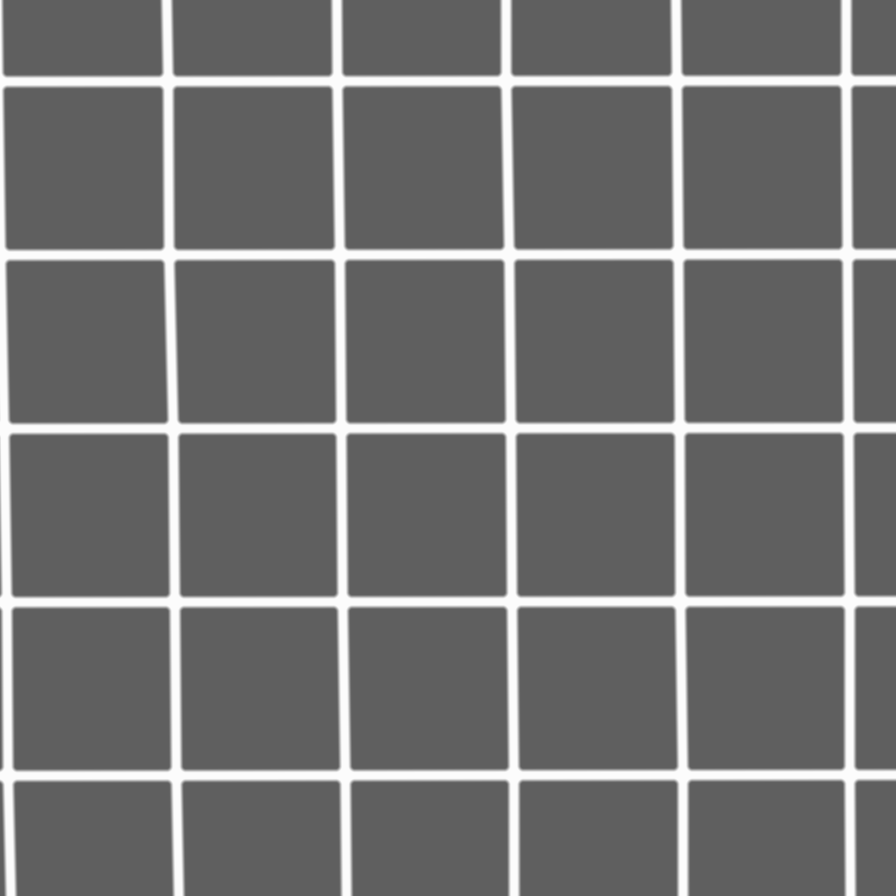
A WebGL 1 fragment shader for this pattern:

```glsl
precision highp float;
// Flat grey tiles with slightly rounded corners, parted by soft white joints.
// Upright joints lean and converge a little, with a small random shift at each
// crossing; every tile is a rounded-box distance inside its four joints.

uniform vec2 u_resolution;

const vec3 TILE_COLOR = vec3(0.373);
const vec3 JOINT_COLOR = vec3(0.99);

const float ROW_START = 0.1341;     // height of the lowest level joint
const float ROW_PITCH = 0.1937;
const float ROW_TILT = 0.001;       // rise of the level joints across the canvas

const float COLUMN_START_LOW = 0.0118;   // first upright joint at the bottom edge
const float COLUMN_START_HIGH = -0.0035; // and at the top edge
const float COLUMN_PITCH_LOW = 0.1876;
const float COLUMN_PITCH_HIGH = 0.1896;
const float WOBBLE = 0.0012;        // largest random shift of a crossing

const float JOINT_HALF_WIDTH = 0.0057;
const float EDGE_SOFTNESS = 0.0029;
const float CORNER_RADIUS = 0.005;

float hash(vec2 p) {
  vec3 q = fract(vec3(p.xyx) * 0.1031);
  q += dot(q, q.yzx + 33.33);
  return fract((q.x + q.y) * q.z);
}

float crossingShift(float column, float row) {
  return WOBBLE * (2.0 * hash(vec2(column, row) + 17.0) - 1.0);
}

// Horizontal position of an upright joint at height y
float jointX(float column, float y, float row, float along) {
  float start = mix(COLUMN_START_LOW, COLUMN_START_HIGH, y);
  float pitch = mix(COLUMN_PITCH_LOW, COLUMN_PITCH_HIGH, y);
  float shift = mix(crossingShift(column, row), crossingShift(column, row + 1.0), along);
  return start + pitch * column + shift;
}

float roundedBox(vec2 p, vec2 halfSize, float radius) {
  vec2 q = abs(p) - halfSize + radius;
  return length(max(q, 0.0)) + min(max(q.x, q.y), 0.0) - radius;
}

void main() {
  vec2 uv = gl_FragCoord.xy / u_resolution;

  // Row and place within it
  float rowCoord = (uv.y - ROW_TILT * uv.x - ROW_START) / ROW_PITCH;
  float row = floor(rowCoord);
  float along = rowCoord - row;

  // Column, corrected where a shifted joint crosses the regular grid
  float start = mix(COLUMN_START_LOW, COLUMN_START_HIGH, uv.y);
  float pitch = mix(COLUMN_PITCH_LOW, COLUMN_PITCH_HIGH, uv.y);
  float column = floor((uv.x - start) / pitch);
  if (uv.x < jointX(column, uv.y, row, along)) column -= 1.0;
  else if (uv.x >= jointX(column + 1.0, uv.y, row, along)) column += 1.0;
  float left = jointX(column, uv.y, row, along);
  float right = jointX(column + 1.0, uv.y, row, along);

  // Tile shape
  vec2 fromCenter = vec2(uv.x - 0.5 * (left + right), (along - 0.5) * ROW_PITCH);
  vec2 halfSize = 0.5 * vec2(right - left, ROW_PITCH) - JOINT_HALF_WIDTH;
  float d = roundedBox(fromCenter, halfSize, CORNER_RADIUS);

  float soft = max(EDGE_SOFTNESS, 0.75 / min(u_resolution.x, u_resolution.y));
  float joint = smoothstep(-soft, soft, d);
  gl_FragColor = vec4(mix(TILE_COLOR, JOINT_COLOR, joint), 1.0);
}
```
